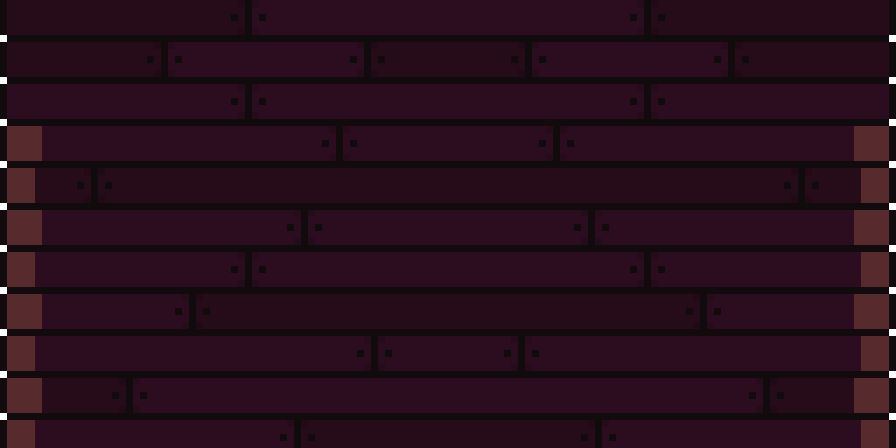
A WebGL 2 fragment shader for this texture:

```glsl
#version 300 es
// Dark plum floorboards: mirrored staggered joints, nails and worn reddish end caps.
precision highp float;

uniform vec2 u_resolution;
out vec4 fragColor;

const vec2 GRID = vec2(128.0, 64.0);   // canvas size in square cells
const float ROW_PITCH = 6.0;           // five cells of board and one of seam
const float BOARD_MID = 2.5;
const float NAIL_OFFSET = 2.0;         // from joint to nail
const float CORNER_SHADE = 0.87;
const int FIRST_CAPPED_ROW = 3;

const vec3 PLUM = vec3(0.172, 0.050, 0.122);
const vec3 PLUM_DARK = vec3(0.150, 0.045, 0.098);
const vec3 SEAM = vec3(0.068, 0.045, 0.052);
const vec3 CAP = vec3(0.340, 0.165, 0.175);
const vec3 NOTCH = vec3(1.0);

// Per row from the top: joint cell from the side, and tone of outer and inner boards
const float JOINT[11] = float[](35., 23., 35., 48., 13., 43., 35., 27., 53., 18., 42.);
const float OUTER_DARK[11] = float[](1., 1., 0., 0., 1., 0., 0., 0., 0., 1., 0.);
const float INNER_DARK[11] = float[](0., 0., 0., 0., 1., 0., 0., 1., 0., 0., 1.);
const int SPLIT_ROW = 1;               // this row has a second pair of joints
const float SPLIT_JOINT = 52.0;

// Smooth coverage of a band of the given half width
float band(float offset, float halfWidth, float blur) {
    return clamp((halfWidth - abs(offset)) / blur + 0.5, 0.0, 1.0);
}

// Corner shadows, nails and the dark gap around one joint
vec3 addJoint(vec3 color, float offset, float y, vec2 blur) {
    float side = abs(offset);
    float corner = band(side - 1.0, 0.5, blur.x) * band(abs(y - BOARD_MID) - 2.0, 0.5, blur.y);
    float nail = band(side - NAIL_OFFSET, 0.5, blur.x) * band(y - BOARD_MID, 0.5, blur.y);
    color *= mix(1.0, CORNER_SHADE, corner);
    return mix(color, SEAM, max(nail, band(offset, 0.5, blur.x)));
}

void main() {
    vec2 cell = gl_FragCoord.xy / u_resolution * GRID;
    vec2 blur = GRID / u_resolution;
    float fromTop = GRID.y - cell.y;
    float x = 0.5 * GRID.x - abs(cell.x - 0.5 * GRID.x);   // mirrored halves
    int row = clamp(int(floor(fromTop / ROW_PITCH)), 0, 10);
    float y = mod(fromTop, ROW_PITCH);

    // Board tone
    float joint = JOINT[row] + 0.5;
    float dark = x < joint ? OUTER_DARK[row] : INNER_DARK[row];
    if (row == SPLIT_ROW && x > SPLIT_JOINT + 0.5) dark = 1.0;
    vec3 color = mix(PLUM, PLUM_DARK, dark);

    // Joints with nails
    color = addJoint(color, x - joint, y, blur);
    if (row == SPLIT_ROW) color = addJoint(color, x - SPLIT_JOINT - 0.5, y, blur);

    // End caps alternate between five and four cells
    if (row >= FIRST_CAPPED_ROW) {
        float capEnd = row % 2 == 1 ? 6.0 : 5.0;
        color = mix(color, CAP, band(x, capEnd, blur.x));
    }

    // Seams between rows, and the border with pale notches at the seams
    float seamOffset = mod(y - 5.5 + 0.5 * ROW_PITCH, ROW_PITCH) - 0.5 * ROW_PITCH;
    float seam = band(seamOffset, 0.5, blur.y);
    color = mix(color, SEAM, seam);
    color = mix(color, mix(SEAM, NOTCH, seam), band(x, 1.0, blur.x));

    fragColor = vec4(color, 1.0);
}
```
